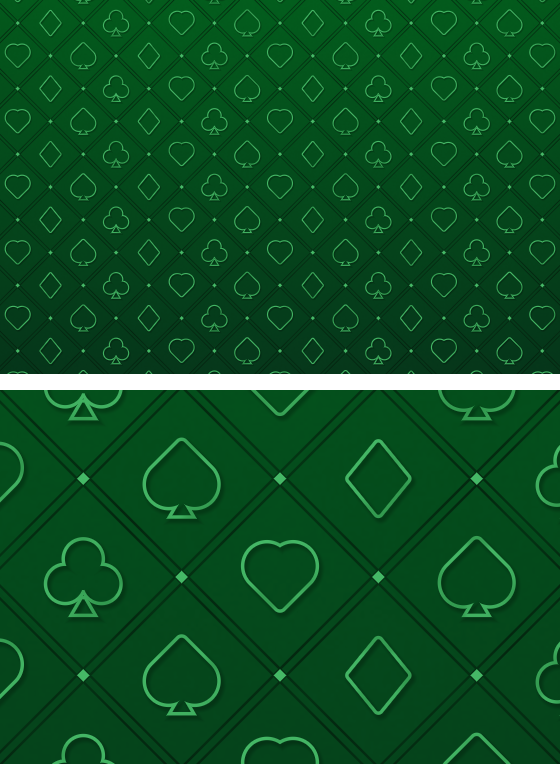
Top, the full canvas; bottom, a detail of the centre.
Reproduce this pattern procedurally as a Shadertoy shader.

```glsl
// Green card-suit wallpaper: outlined suits in a diamond lattice of double dark lines with studs.
#define REPEATS 8.54                      // lattice repeats across the width
#define STROKE 0.0088                     // half width of the suit outline
#define LINE_HALF 0.0062                  // half width of each dark line
#define LINE_GAP 0.023                    // offset of a dark line from the cell edge
#define STUD 0.032                        // half diagonal of the corner stud
#define WEAR 0.38                         // fading of strokes and lines
#define TOP_GREEN vec3(0.012, 0.355, 0.110)
#define LOW_GREEN vec3(0.022, 0.212, 0.102)
#define BRIGHT vec3(0.27, 0.72, 0.40)
#define DULL vec3(0.11, 0.46, 0.20)
#define DARK vec3(0.015, 0.11, 0.045)

float hash(vec2 p) {
    vec3 q = fract(p.xyx * vec3(0.1031, 0.1030, 0.0973));
    q += dot(q, q.yzx + 33.33);
    return fract((q.x + q.y) * q.z);
}

float noise(vec2 p) {
    vec2 i = floor(p), f = fract(p);
    f *= f * (3.0 - 2.0 * f);
    return mix(mix(hash(i), hash(i + vec2(1, 0)), f.x),
               mix(hash(i + vec2(0, 1)), hash(i + 1.0), f.x), f.y);
}

// Unit heart with its tip at the origin
float unitHeart(vec2 p) {
    p.x = abs(p.x);
    if (p.x + p.y > 1.0) return length(p - vec2(0.25, 0.75)) - sqrt(2.0) / 4.0;
    vec2 a = p - vec2(0, 1), b = p - 0.5 * max(p.x + p.y, 0.0);
    return sqrt(min(dot(a, a), dot(b, b))) * sign(p.x - p.y);
}

float heart(vec2 p) {
    const float size = 0.265;
    return unitHeart((p + vec2(0, 0.143)) / size) * size - 0.03;
}

// Flared foot shared by spade and club
float stem(vec2 p) {
    float halfWidth = 0.01 + 0.58 * (-0.105 - p.y);
    return max((abs(p.x) - halfWidth) * 0.86, abs(p.y + 0.15) - 0.045);
}

float spade(vec2 p) {
    return min(heart(vec2(p.x, 0.027 - p.y)), stem(p));
}

float diamond(vec2 p) {
    const vec2 b = vec2(0.140, 0.172);
    p = abs(p);
    vec2 e = vec2(-b.x, b.y), w = p - vec2(b.x, 0);
    float h = clamp(dot(w, e) / dot(e, e), 0.0, 1.0);
    return length(w - e * h) * sign(p.x * b.y + p.y * b.x - b.x * b.y) - 0.02;
}

float club(vec2 p) {
    float lobes = min(length(p - vec2(0, 0.092)) - 0.102,
                      length(vec2(abs(p.x) - 0.092, p.y + 0.035)) - 0.100);
    return min(min(lobes, length(p) - 0.075), stem(p));
}

float suit(vec2 p, float kind) {
    if (kind < 0.5) return heart(p);
    if (kind < 1.5) return spade(p);
    if (kind < 2.5) return diamond(p);
    return club(p);
}

// Antialiased coverage of a distance
float fill(float d, float px) {
    return clamp(0.5 - d / px, 0.0, 1.0);
}

void mainImage(out vec4 fragColor, in vec2 fragCoord) {
    float px = REPEATS / iResolution.x;
    vec2 p = (fragCoord - 0.5 * iResolution.xy) * px;
    vec2 uv = fragCoord / iResolution.xy;

    // Diagonal lattice: one suit at every integer pair
    vec2 diag = vec2(p.x + p.y, p.x - p.y);
    vec2 cell = floor(diag + 0.5);
    vec2 toEdge = 0.5 - abs(diag - cell);
    vec2 local = p - 0.5 * vec2(cell.x + cell.y, cell.x - cell.y);
    float n = cell.x + cell.y;
    float kind = mod(floor(n * 0.5) + 2.0 * mod(n, 2.0), 4.0);

    // Cloth: vertical gradient, faint vignette, grain and cell tint
    vec3 col = mix(LOW_GREEN, TOP_GREEN, uv.y);
    col *= 1.02 - 0.16 * pow(abs(uv.x - 0.5), 2.0);
    col *= 1.0 + 0.02 * (hash(cell + 40.0) - 0.5) + 0.025 * (noise(p * 45.0) - 0.5);

    // Double dark lines, worn in places
    vec2 lineDist = abs(toEdge / sqrt(2.0) - LINE_GAP) - LINE_HALF;
    float lines = max(fill(lineDist.x, px), fill(lineDist.y, px));
    float lineWear = 1.0 - WEAR * noise(p * 5.0 + 60.0);
    col = mix(col, DARK, 0.8 * lines * lineWear);

    // Suit outline with a soft shadow to the lower right
    float shadow = abs(suit(local + vec2(-0.012, 0.016), kind));
    col *= 1.0 - 0.24 * smoothstep(0.03, 0.0, shadow);
    float outline = fill(abs(suit(local, kind)) - STROKE, px);
    float shine = 1.0 - WEAR * smoothstep(0.35, 0.9, noise(p * 9.0 + 90.0));
    shine *= 0.93 + 0.5 * dot(local, vec2(-0.3, 0.5));
    col = mix(col, mix(DULL, BRIGHT, clamp(shine, 0.0, 1.0)), outline);

    // Studs where the lines cross
    float stud = (max(toEdge.x, toEdge.y) - STUD) / sqrt(2.0);
    col = mix(col, BRIGHT, fill(stud, px));

    fragColor = vec4(col, 1.0);
}
```
